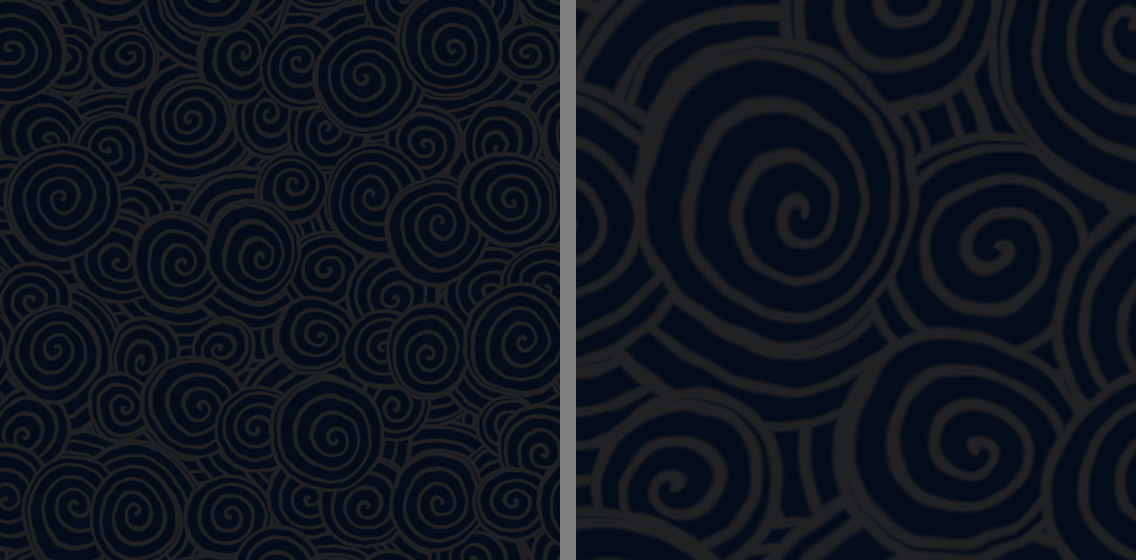
Left: the whole. Right: its middle third, enlarged.
This pattern is drawn by a three.js fragment shader. Its source:

```glsl
varying vec2 vUv;

#define SITES 81
#define SIDE 9.0
#define CELL 0.1334
#define JITTER 0.62
#define RADIUS_MIN 0.047
#define RADIUS_MAX 0.104
#define PITCH_MIN 0.0195
#define PITCH_MAX 0.0255
#define HALF_LINE 0.0033
#define SOFT 0.0019
#define NIGHT vec3(0.016, 0.047, 0.100)
#define INK vec3(0.126, 0.131, 0.139)

const float TAU = 6.2831853;

vec2 hash2(vec2 p) {
  p = vec2(dot(p, vec2(127.1, 311.7)), dot(p, vec2(269.5, 183.3)));
  return fract(sin(p) * 43758.545);
}

// Gradient noise, about -0.7 to 0.7
float grad(vec2 cell, vec2 corner, vec2 f) {
  return dot(hash2(cell + corner) * 2.0 - 1.0, f - corner);
}

float noise(vec2 p) {
  vec2 i = floor(p);
  vec2 f = p - i;
  vec2 u = f * f * f * (f * (f * 6.0 - 15.0) + 10.0);
  return mix(mix(grad(i, vec2(0.0, 0.0), f), grad(i, vec2(1.0, 0.0), f), u.x),
             mix(grad(i, vec2(0.0, 1.0), f), grad(i, vec2(1.0, 1.0), f), u.x), u.y);
}

// Hand-drawn unevenness: slow bends plus a fine tremor
vec2 wobble(vec2 p) {
  vec2 bend = vec2(noise(p * 10.0), noise(p * 10.0 + 37.0));
  vec2 tremor = vec2(noise(p * 48.0 + 11.0), noise(p * 48.0 + 71.0));
  return p + 0.012 * bend + 0.003 * tremor;
}

// Distance to an Archimedean spiral, corrected for slope near its centre
float spiralDistance(vec2 q, float d, float pitch, float turn, float spin) {
  float phase = d / pitch - spin * atan(q.y, q.x) / TAU + turn;
  float gap = abs(fract(phase) - 0.5) * pitch;
  float slope = pitch / (TAU * max(d, 0.001));
  return gap / sqrt(1.0 + slope * slope);
}

void main() {
  vec2 p = wobble(vUv);
  float ink = 0.0;

  // First pass lays wide skirts that fill the gaps, second the discs on top
  for (int pass = 0; pass < 2; pass++) {
    for (int k = 0; k < SITES; k++) {
      // Shuffled painting order over a staggered, jittered grid
      float order = float(k);
      float id = mod(order * 29.0, float(SITES));
      float row = floor((id + 0.5) / SIDE);
      vec2 cell = vec2(id - row * SIDE, row);
      vec2 rnd = hash2(cell + 3.7);
      vec2 shape = hash2(cell + 51.3);
      vec2 lean = (hash2(cell + 90.1) - 0.5) * 0.32;

      float stagger = (mod(row, 2.0) - 0.5) * 0.5;
      vec2 centre = (cell + vec2(stagger, 0.0) + 0.5 + (rnd - 0.5) * JITTER) * CELL - 0.1;

      // Larger discs tend to be painted later
      float size = mix(order / float(SITES), shape.x, 0.6);
      float radius = mix(RADIUS_MIN, RADIUS_MAX, size);
      float pitch = mix(PITCH_MIN, PITCH_MAX, size);
      if (pass == 0) radius += 2.2 * pitch;

      vec2 q = p - centre;
      if (dot(q, q) > radius * radius * 1.8) continue;

      // Off-centre, slightly oval rings
      q -= lean * length(q);
      q *= vec2(0.95 + 0.1 * shape.y, 1.05 - 0.1 * shape.y);
      float d = length(q);
      float spin = shape.y < 0.5 ? -1.0 : 1.0;
      float curl = spiralDistance(q, d, pitch, rnd.x, spin);

      // Clear the disc, then draw its spiral and outline
      float stroke = min(abs(d - radius), max(curl, d - radius));
      float line = 1.0 - smoothstep(HALF_LINE - SOFT, HALF_LINE + SOFT, stroke);
      float fill = 1.0 - smoothstep(-SOFT, SOFT, d - radius);
      ink = max(ink * (1.0 - fill), line);
    }
  }

  gl_FragColor = vec4(mix(NIGHT, INK, ink), 1.0);
}
```
